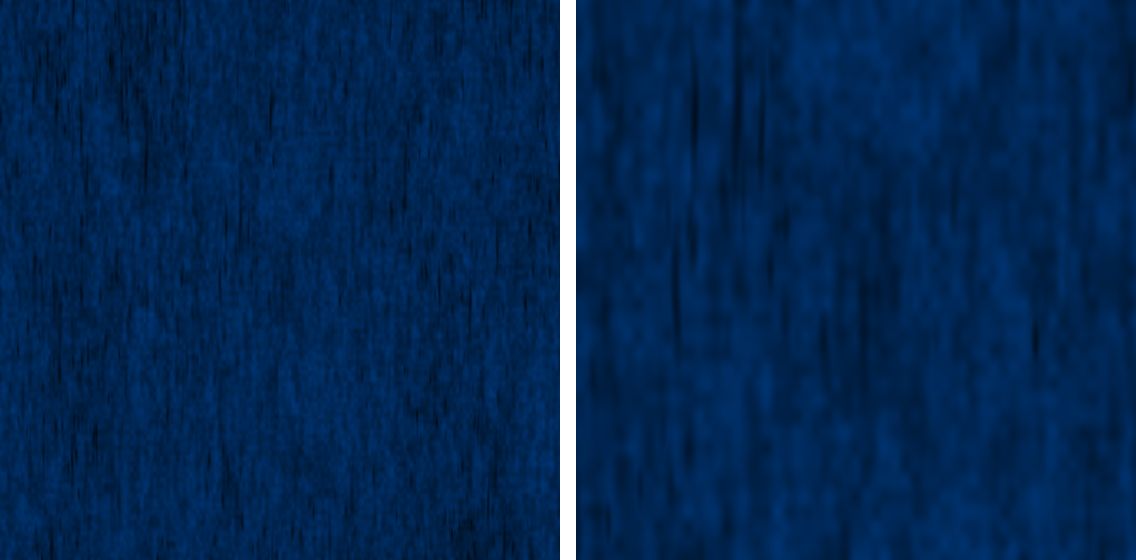
Left: the whole. Right: its middle third, enlarged.
This texture is drawn by a WebGL 1 fragment shader. Its source:

```glsl
precision highp float;
uniform vec2 u_resolution;

#define TINT vec3(0.0, 0.456, 1.0)
#define BASE_LEVEL 0.318
#define GRAIN_AMOUNT 0.095
#define FIBRE_AMOUNT 0.125
#define BAND_AMOUNT 0.055
#define WEAVE_AMOUNT 0.035
#define PATCH_AMOUNT 0.105
#define LONG_DEPTH 0.22
#define SHORT_DEPTH 0.19

float hash(vec2 p) {
  vec3 q = fract(vec3(p.xyx) * 0.1031);
  q += dot(q, q.yzx + 33.33);
  return fract((q.x + q.y) * q.z);
}

// Smooth value noise centred on zero
float noise(vec2 p) {
  vec2 cell = floor(p);
  vec2 f = fract(p);
  f = f * f * (3.0 - 2.0 * f);
  float low = mix(hash(cell), hash(cell + vec2(1.0, 0.0)), f.x);
  float high = mix(hash(cell + vec2(0.0, 1.0)), hash(cell + 1.0), f.x);
  return mix(low, high, f.y) - 0.5;
}

// Cellular scatter of tapered vertical strokes, denser in dark patches
float streaks(vec2 p, vec2 grid, vec2 halfSize, float density) {
  vec2 home = floor(p * grid);
  float dark = 0.0;
  for (int j = -1; j <= 1; j++) {
    for (int i = -1; i <= 1; i++) {
      vec2 cell = home + vec2(float(i), float(j)) + 20.0;
      vec2 jitter = vec2(hash(cell + 11.3), hash(cell + 47.9));
      vec2 centre = (cell - 20.0 + jitter) / grid;
      vec2 size = halfSize * mix(0.55, 1.0, hash(cell + 83.1));
      float stroke = 1.0 - smoothstep(0.0, 1.0, length((p - centre) / size));
      float present = smoothstep(0.0, 0.3, density - hash(cell + 129.7));
      dark = max(dark, stroke * present * mix(0.4, 1.0, hash(cell + 171.3)));
    }
  }
  return dark;
}

void main() {
  vec2 p = gl_FragCoord.xy / u_resolution.y;

  // Broad worn patches
  float patches = 0.6 * noise(p * vec2(8.0, 3.5) + 5.0)
                + 0.4 * noise(p * vec2(21.0, 8.0) + 31.0);

  // Fine vertical fibres, faint cross threads and soft grain
  float fibre = noise(p * vec2(130.0, 30.0) + 60.0);
  float band = noise(p * vec2(62.0, 6.0) + 90.0);
  float weave = noise(p * vec2(36.0, 130.0) + 120.0);
  float grain = noise(p * vec2(170.0, 105.0) + 150.0);

  // Dark strokes with slightly wavering sides
  vec2 bent = p + vec2(0.003 * noise(p * vec2(30.0, 26.0) + 200.0), 0.0);
  float density = clamp(0.40 - 1.4 * patches, 0.10, 0.9);
  float longDark = streaks(bent, vec2(64.0, 7.0), vec2(0.0058, 0.10), density * 0.75);
  float shortDark = streaks(bent + 0.37, vec2(95.0, 20.0), vec2(0.0056, 0.032), density);
  float breakup = 0.85 + 0.7 * grain;

  float level = BASE_LEVEL + PATCH_AMOUNT * patches
              + FIBRE_AMOUNT * fibre + BAND_AMOUNT * band
              + WEAVE_AMOUNT * weave + GRAIN_AMOUNT * grain;
  level -= breakup * (LONG_DEPTH * longDark + SHORT_DEPTH * shortDark);

  gl_FragColor = vec4(TINT * clamp(level, 0.03, 0.45), 1.0);
}
```
